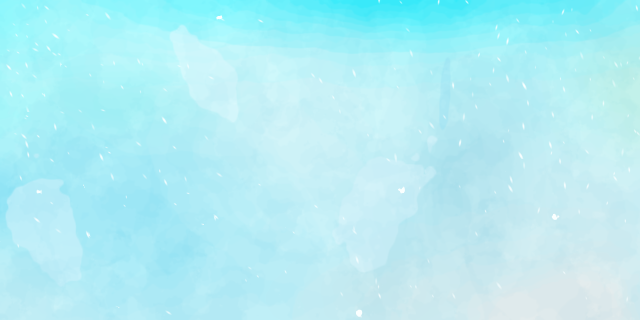
Write a WebGL 2 fragment shader that draws this background.

```glsl
#version 300 es
precision highp float;
// Pale watercolour background: overlapping washes of cyan, blue and warm grey.
// Each wash is a soft ellipse, roughened by noise and cut into flat terraces;
// sharper stains, mottled patches and scattered white paint flecks lie on top.

#define WASH_STEPS 7.0
#define WASH_ROUGHNESS 1.5
#define WASH_GRAIN 4.5
#define STAIN_ROUGHNESS 0.9
#define MOTTLE_LAYERS 5
#define MOTTLE_STRENGTH 0.016
#define FLECK_LAYERS 3
#define FLECK_LENGTH 0.011
#define FLECK_WIDTH 0.0034
#define SPLAT_RADIUS 0.011

uniform vec2 u_resolution;
out vec4 fragColor;

vec3 hash3(vec2 p) {
    vec3 q = fract(p.xyx * vec3(0.1031, 0.1030, 0.0973));
    q += dot(q, q.yxz + 33.33);
    return fract((q.xxy + q.yzz) * q.zyx);
}

float noise(vec2 p) {
    vec2 i = floor(p), f = fract(p);
    f = f * f * (3.0 - 2.0 * f);
    float low = mix(hash3(i).x, hash3(i + vec2(1, 0)).x, f.x);
    float high = mix(hash3(i + vec2(0, 1)).x, hash3(i + vec2(1, 1)).x, f.x);
    return mix(low, high, f.y);
}

float fbm(vec2 p) {
    float sum = 0.0, amp = 0.5;
    for (int i = 0; i < 5; i++) {
        sum += amp * noise(p);
        p = mat2(1.6, 1.2, -1.2, 1.6) * p + 17.3;
        amp *= 0.52;
    }
    return sum;
}

mat2 rotation(float a) {
    return mat2(cos(a), -sin(a), sin(a), cos(a));
}

// Flat steps with edges smoothed over about a pixel
float terrace(float v) {
    float s = v * WASH_STEPS;
    float e = clamp(fwidth(s), 0.001, 0.5);
    return (floor(s) + smoothstep(0.5 - e, 0.5 + e, fract(s))) / WASH_STEPS;
}

// Soft terraced ellipse of pigment
void wash(inout vec3 col, vec2 p, vec2 centre, vec2 radii, vec3 pigment, float amount) {
    vec2 d = (p - centre) / radii;
    float rough = fbm(p * WASH_GRAIN + centre * 31.0 + 50.0) - 0.5;
    float v = exp(-max(0.0, dot(d, d) + WASH_ROUGHNESS * rough));
    col = mix(col, pigment, amount * terrace(v));
}

// Tilted patch with one crisp, wavering edge
void stain(inout vec3 col, vec2 p, vec2 centre, vec2 radii, float tilt, vec3 pigment, float amount) {
    vec2 d = rotation(tilt) * (p - centre) / radii;
    float waver = noise(p * 11.0 + centre * 40.0) + 0.3 * noise(p * 37.0) - 0.65;
    float edge = length(d) - 1.0 + STAIN_ROUGHNESS * waver;
    float e = max(fwidth(edge), 0.001);
    col = mix(col, pigment, amount * smoothstep(e, -e, edge));
}

float near(vec2 p, vec2 centre, float radius) {
    vec2 d = (p - centre) / radius;
    return exp(-dot(d, d));
}

// Small elongated flecks, denser in three areas
float flecks(vec2 p, float px) {
    float cover = 0.0;
    float density = 0.07 + 0.5 * near(p, vec2(0.06, 0.82), 0.25)
        + 0.22 * near(p, vec2(0.45, 0.42), 0.22) + 0.25 * near(p, vec2(1.65, 0.72), 0.3);
    float lean = mix(-0.85, -1.4, smoothstep(0.9, 1.4, p.x));
    for (int i = 0; i < FLECK_LAYERS; i++) {
        float layer = float(i), cell = 0.052 + 0.016 * layer;
        vec2 g = rotation(0.4 + layer) * p / cell + 40.0 + 23.0 * layer;
        vec3 h = hash3(floor(g)), k = hash3(floor(g) + 91.0);
        vec2 local = rotation(-0.4 - layer) * (fract(g) - 0.5 - 0.5 * (h.xy - 0.5)) * cell;
        local = rotation(lean + 1.1 * (k.x - 0.5)) * local;
        vec2 size = vec2(FLECK_LENGTH, FLECK_WIDTH) * mix(vec2(0.25, 0.4), vec2(1), k.y * k.y);
        float d = (length(local / size) - 1.0) * size.y;
        cover = max(cover, step(h.z, density) * mix(0.45, 1.0, k.z) * smoothstep(px, -px, d));
    }
    return cover;
}

// Few larger ragged drops
float splats(vec2 p, float px) {
    vec2 g = p / 0.29 + 7.4;
    vec3 h = hash3(floor(g));
    vec2 local = (fract(g) - 0.5 - 0.7 * (h.xy - 0.5)) * 0.29;
    float d = length(local) - SPLAT_RADIUS * (0.2 + 1.1 * noise(p * 130.0));
    return step(h.z, 0.28) * smoothstep(px, -px, d);
}

void main() {
    vec2 p = gl_FragCoord.xy / u_resolution.y;
    float px = 0.8 / u_resolution.y;
    vec3 col = vec3(0.76, 0.93, 0.96);

    // Broad washes, left to right
    wash(col, p, vec2(0.08, 0.76), vec2(0.58, 0.42), vec3(0.63, 0.97, 0.98), 0.95);
    wash(col, p, vec2(0.42, 0.30), vec2(0.56, 0.34), vec3(0.61, 0.90, 0.96), 1.0);
    wash(col, p, vec2(0.62, 0.83), vec2(0.30, 0.20), vec3(0.85, 0.97, 0.98), 0.9);
    wash(col, p, vec2(0.38, 0.69), vec2(0.30, 0.09), vec3(0.60, 0.93, 0.95), 0.65);
    wash(col, p, vec2(0.00, 0.40), vec2(0.09, 0.11), vec3(0.53, 0.88, 0.96), 0.7);
    wash(col, p, vec2(0.05, 0.04), vec2(0.25, 0.13), vec3(0.76, 0.93, 0.96), 0.8);
    wash(col, p, vec2(1.03, 0.60), vec2(0.34, 0.32), vec3(0.81, 0.95, 0.97), 0.95);
    wash(col, p, vec2(1.70, 0.80), vec2(0.50, 0.25), vec3(0.67, 0.95, 0.97), 0.8);
    wash(col, p, vec2(1.47, 0.42), vec2(0.20, 0.30), vec3(0.66, 0.87, 0.92), 0.8);
    wash(col, p, vec2(2.00, 0.72), vec2(0.18, 0.20), vec3(0.71, 0.92, 0.89), 0.8);
    wash(col, p, vec2(1.85, 0.34), vec2(0.30, 0.20), vec3(0.81, 0.93, 0.95), 0.8);
    wash(col, p, vec2(1.22, 0.08), vec2(0.25, 0.11), vec3(0.73, 0.89, 0.92), 0.7);
    wash(col, p, vec2(1.70, 0.00), vec2(0.46, 0.22), vec3(0.86, 0.91, 0.92), 1.0);
    // Cyan along the top
    wash(col, p, vec2(1.00, 1.05), vec2(1.60, 0.19), vec3(0.50, 0.96, 0.99), 0.8);
    wash(col, p, vec2(1.25, 1.04), vec2(0.62, 0.12), vec3(0.22, 0.92, 0.98), 0.95);

    // Crisp stains
    stain(col, p, vec2(0.14, 0.30), vec2(0.18, 0.10), -1.2, vec3(0.79, 0.94, 0.98), 0.6);
    stain(col, p, vec2(0.65, 0.76), vec2(0.17, 0.06), -1.0, vec3(0.87, 0.97, 0.99), 0.5);
    stain(col, p, vec2(1.18, 0.32), vec2(0.22, 0.12), 0.9, vec3(0.84, 0.95, 0.98), 0.55);
    stain(col, p, vec2(1.39, 0.70), vec2(0.09, 0.014), 1.5, vec3(0.60, 0.88, 0.95), 0.5);

    // Faint mottled patches, alternately lighter and darker
    for (int i = 0; i < MOTTLE_LAYERS; i++) {
        float layer = float(i);
        float n = fbm(p * (3.0 + 1.6 * layer) + 13.7 * layer) - 0.54;
        float e = max(fwidth(n), 0.001);
        float tone = (i % 2 == 0) ? MOTTLE_STRENGTH : -MOTTLE_STRENGTH;
        col += tone * vec3(1.0, 0.45, 0.25) * smoothstep(-e, e, n);
    }

    // White paint
    col = mix(col, vec3(0.98, 1.0, 1.0), max(flecks(p, px), splats(p, px)));
    fragColor = vec4(clamp(col, 0.0, 1.0), 1.0);
}
```
